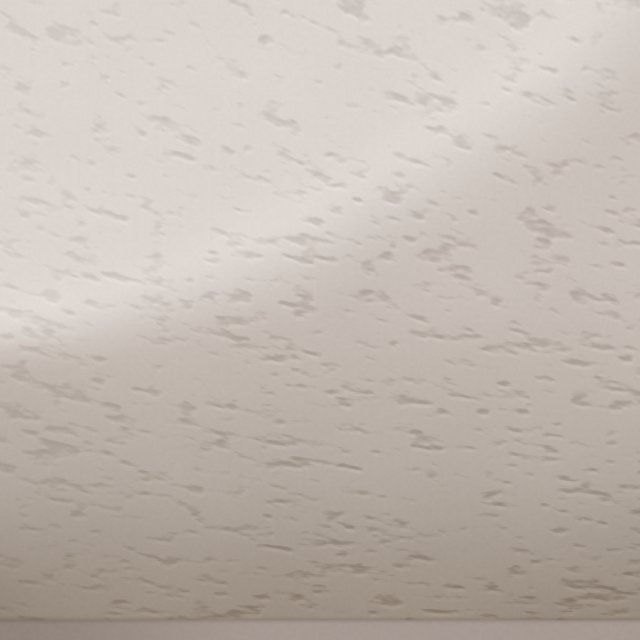
A three.js fragment shader for this texture:

```glsl
// Softly lit, pitted plaster wall with a diagonal bright fold and a sill below.
// Smooth gradients give the light; sheared noise, compressed toward the bottom,
// gives slanted pits that are shaded by a small relief difference.
varying vec2 vUv;

float hash(vec2 p) {
  return fract(sin(dot(p, vec2(127.1, 311.7))) * 43758.5453);
}

float noise(vec2 p) {
  vec2 cell = floor(p);
  vec2 f = fract(p);
  f = f * f * (3.0 - 2.0 * f);
  return mix(mix(hash(cell), hash(cell + vec2(1.0, 0.0)), f.x),
             mix(hash(cell + vec2(0.0, 1.0)), hash(cell + 1.0), f.x), f.y);
}

float fbm(vec2 p) {
  float sum = 0.0;
  float weight = 0.55;
  for (int i = 0; i < 3; i++) {
    sum += weight * noise(p);
    p = mat2(1.8, 0.35, -0.45, 1.8) * p + 17.3;
    weight *= 0.5;
  }
  return sum;
}

// Height of the bright fold above the lower edge
float foldHeight(float x) {
  return 0.495 + 0.16 * x + 0.38 * x * x;
}

// Slanted wall coordinates; rows grow closer toward the bottom
vec2 wallCoords(vec2 uv) {
  float row = uv.y + 0.38 * uv.x * (0.2 + uv.y);
  return vec2(uv.x * 33.0 - uv.y * 5.0, row * (104.0 - 25.0 * row));
}

// Depth of the pits at a point of the wall
float pitDepth(vec2 p) {
  float patches = noise(p * vec2(0.16, 0.11) + 41.0);
  return smoothstep(0.53, 0.82, fbm(p) + 0.12 * (patches - 0.5));
}

// Broad light without relief
vec3 wallLight(vec2 uv) {
  vec3 deep = vec3(0.605, 0.555, 0.505);
  vec3 dusk = vec3(0.695, 0.655, 0.618);
  vec3 middle = vec3(0.790, 0.752, 0.727);
  vec3 pale = vec3(0.860, 0.833, 0.812);

  vec3 shade = mix(deep, dusk, smoothstep(-0.02, 0.30, uv.y));
  shade = mix(shade, middle, smoothstep(0.16, 0.62, uv.y));
  float above = uv.y - foldHeight(uv.x);
  float softness = mix(0.055, 0.17, uv.x);
  vec3 color = mix(shade, pale, smoothstep(-softness * 1.5, softness * 0.4, above));

  // Glow on the fold, strongest at the left
  float band = above / mix(0.045, 0.075, uv.x);
  color += 0.026 * mix(1.0, 0.5, uv.x) * exp(-band * band);

  // Gentle falloff toward the lower corners
  float low = 1.0 - smoothstep(0.0, 0.25, uv.y);
  color -= 0.045 * low * exp(-uv.x * 9.0);
  color -= 0.020 * low * smoothstep(0.6, 1.0, uv.x);
  return color;
}

void main() {
  vec2 uv = vUv;
  vec3 color = wallLight(uv);

  // Pits with a dark hollow and a lit lower rim
  float pit = pitDepth(wallCoords(uv));
  float upper = pitDepth(wallCoords(uv + vec2(-0.002, 0.006)));
  float strength = mix(0.65, 1.0, smoothstep(0.0, 0.6, uv.x));
  color -= strength * pit * vec3(0.062, 0.066, 0.070);
  color += strength * 0.030 * (upper - pit);

  // Faint mottling and grain
  color += 0.020 * (fbm(uv * vec2(7.0, 9.0)) - 0.48);
  color += 0.012 * (noise(uv * 260.0) - 0.5);

  // Smooth sill with a dark seam
  float sillTop = 0.031;
  vec3 sill = mix(vec3(0.565, 0.515, 0.485), vec3(0.650, 0.600, 0.575),
                  smoothstep(0.0, 0.45, uv.x));
  sill += 0.012 * (noise(uv * 220.0) - 0.5);
  color = mix(sill, color, smoothstep(sillTop - 0.002, sillTop + 0.002, uv.y));
  float seam = (uv.y - sillTop) / 0.004;
  color -= 0.055 * exp(-seam * seam);

  gl_FragColor = vec4(color, 1.0);
}
```
